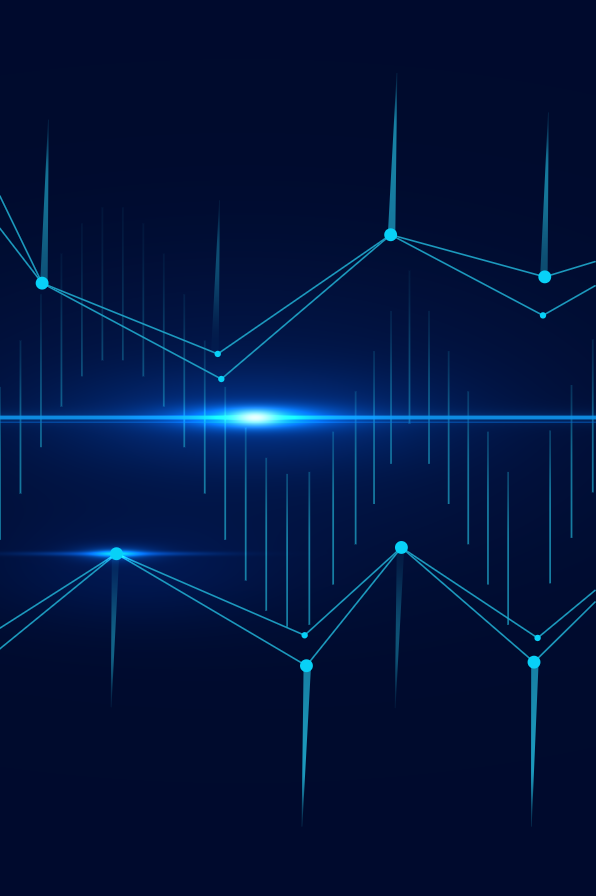
Write a WebGL 2 fragment shader that draws this background.

```glsl
#version 300 es
precision highp float;
// Dark blue backdrop with linked wave nodes, vertical bars, light spikes and lens flares.
uniform vec2 u_resolution;
out vec4 outColor;

const vec3 NAVY = vec3(0.0, 0.041, 0.175);
const vec3 DEEP_BLUE = vec3(0.008, 0.10, 0.32);
const vec3 AZURE = vec3(0.02, 0.42, 0.86);
const vec3 TEAL = vec3(0.12, 0.66, 0.80);
const vec3 CYAN = vec3(0.03, 0.82, 0.97);
const vec3 WHITE = vec3(0.92, 1.0, 1.0);
const float UNIT = 1.0 / 768.0;   // layout grid: 768 steps per canvas height
const float SMALL_DOT = 2.7 * UNIT;
const float LARGE_DOT = 5.5 * UNIT;

float cover(float dist, float aa) {
  return clamp(0.5 - dist / aa, 0.0, 1.0);
}

float glow(vec2 p, vec2 center, vec2 size) {
  vec2 q = (p - center) / size;
  return exp(-dot(q, q));
}

// Returns the distance to a segment and the position along it.
vec2 segment(vec2 p, vec2 a, vec2 b) {
  vec2 d = b - a;
  float t = clamp(dot(p - a, d) / dot(d, d), 0.0, 1.0);
  return vec2(length(p - a - d * t), t);
}

// Tapered beam whose opacity runs from the base to the tip.
float spike(vec2 p, vec2 base, vec2 tip, float baseAlpha, float tipAlpha, float aa) {
  vec2 s = segment(p, base, tip);
  float halfWidth = mix(3.2, 0.3, s.y) * UNIT;
  float fade = 1.0 - smoothstep(0.65, 1.0, s.y) * 0.75;
  return cover(s.x - halfWidth, aa) * mix(baseAlpha, tipAlpha, smoothstep(0.0, 0.6, s.y)) * fade;
}

// Coverage of a polyline (x) and its dots (y); even nodes get their own radii.
vec2 chain(vec2 p, vec2 nodes[6], float radius2, float radius4, float aa) {
  vec2 result = vec2(0.0);
  for (int i = 0; i < 5; i++) {
    float d = segment(p, nodes[i], nodes[i + 1]).x;
    result.x = max(result.x, cover(d - 0.7 * UNIT, aa));
    if (i > 0) {
      float radius = i == 2 ? radius2 : (i == 4 ? radius4 : LARGE_DOT);
      result.y = max(result.y, cover(length(p - nodes[i]) - radius, aa));
    }
  }
  return result;
}

// Row of equal bars whose tops follow a smooth wave, then a zigzag.
float bars(vec2 p, float aa) {
  float total = 0.0;
  for (int n = 0; n < 30; n++) {
    if (n == 26) continue;
    float i = float(n);
    float drift = 6.5 * exp(-pow(abs(i - 17.0) / 1.8, 2.0))
                - 3.2 * exp(-pow(abs(i - 25.0) / 3.5, 2.0));
    float x = (17.55 * i + drift) * UNIT;
    float wave = 292.0 - 116.0 * cos((i - 5.5) * 0.349);
    float zigzag = min(232.0 + 34.5 * abs(i - 20.0), 369.0 + 39.0 * (27.0 - i));
    float top = 1.0 - (n < 15 ? wave : zigzag) * UNIT;
    float t = (top - p.y) / (131.0 * UNIT);
    float d = max(abs(p.x - x) - 0.75 * UNIT, (abs(t - 0.5) - 0.5) * 131.0 * UNIT);
    float depth = smoothstep(0.74, 0.40, p.y);
    total = max(total, cover(d, aa) * mix(0.12, 0.72, depth) * mix(0.55, 1.0, smoothstep(0.0, 0.5, t)));
  }
  return total;
}

void main() {
  vec2 p = gl_FragCoord.xy / u_resolution.y;
  float aa = 1.0 / u_resolution.y;
  vec2 flare = vec2(0.285, 0.534);
  vec2 spark = vec2(0.130, 0.382);

  // Ambient light
  vec3 color = mix(NAVY, DEEP_BLUE, 0.85 * glow(p, vec2(0.27, 0.53), vec2(0.38, 0.17)));
  color += vec3(0.0, 0.035, 0.10) * glow(p, vec2(0.15, 0.36), vec2(0.16, 0.055));
  color += vec3(0.0, 0.10, 0.22) * glow(p, flare, vec2(0.20, 0.050));

  // Bars and spikes
  color = mix(color, TEAL, bars(p, aa));
  float beams = spike(p, vec2(0.049, 0.684), vec2(0.054, 0.866), 0.45, 0.65, aa);
  beams = max(beams, spike(p, vec2(0.437, 0.738), vec2(0.443, 0.918), 0.70, 0.75, aa));
  beams = max(beams, spike(p, vec2(0.607, 0.691), vec2(0.612, 0.874), 0.40, 0.70, aa));
  beams = max(beams, spike(p, vec2(0.240, 0.612), vec2(0.245, 0.776), 0.03, 0.40, aa));
  beams = max(beams, spike(p, vec2(0.129, 0.383), vec2(0.124, 0.211), 0.08, 0.55, aa));
  beams = max(beams, spike(p, vec2(0.447, 0.389), vec2(0.441, 0.210), 0.08, 0.45, aa));
  beams = max(beams, spike(p, vec2(0.343, 0.258), vec2(0.337, 0.078), 0.75, 0.90, aa));
  beams = max(beams, spike(p, vec2(0.597, 0.262), vec2(0.593, 0.078), 0.75, 0.90, aa));
  color = mix(color, TEAL, beams);

  // Horizon beam and main flare
  float dy = abs(p.y - flare.y);
  color = mix(color, AZURE, 0.35 * exp(-dy / (4.0 * UNIT)));
  color = mix(color, vec3(0.06, 0.58, 0.92), 0.9 * cover(dy - 1.6 * UNIT, 1.5 * aa));
  color = mix(color, AZURE, 0.6 * cover(abs(p.y - flare.y + 4.0 * UNIT) - 0.5 * UNIT, aa));
  color += AZURE * 0.65 * glow(p, flare, vec2(0.10, 0.014));
  color += CYAN * 0.60 * glow(p, flare, vec2(0.050, 0.010));
  color = mix(color, WHITE, glow(p, flare, vec2(0.023, 0.0075)));

  // Linked nodes
  vec2 upperA[6] = vec2[6](vec2(0.0, 0.781), vec2(0.047, 0.684), vec2(0.243, 0.605), vec2(0.436, 0.738), vec2(0.608, 0.691), vec2(0.664, 0.708));
  vec2 upperB[6] = vec2[6](vec2(0.0, 0.745), vec2(0.047, 0.684), vec2(0.247, 0.577), vec2(0.436, 0.738), vec2(0.606, 0.648), vec2(0.664, 0.681));
  vec2 lowerA[6] = vec2[6](vec2(0.0, 0.299), vec2(0.130, 0.382), vec2(0.340, 0.291), vec2(0.448, 0.389), vec2(0.600, 0.288), vec2(0.664, 0.341));
  vec2 lowerB[6] = vec2[6](vec2(0.0, 0.276), vec2(0.130, 0.382), vec2(0.342, 0.257), vec2(0.448, 0.389), vec2(0.596, 0.261), vec2(0.664, 0.328));
  vec2 net = max(chain(p, upperA, SMALL_DOT, LARGE_DOT, aa), chain(p, upperB, SMALL_DOT, SMALL_DOT, aa));
  net = max(net, chain(p, lowerA, SMALL_DOT, SMALL_DOT, aa));
  net = max(net, chain(p, lowerB, LARGE_DOT, LARGE_DOT, aa));
  color = mix(color, TEAL, 0.9 * net.x);

  // Small flare on the lower left node
  color += AZURE * 0.45 * glow(p, spark, vec2(0.10, 0.0025));
  color += AZURE * 0.40 * glow(p, spark, vec2(0.045, 0.009));
  color += CYAN * 0.55 * glow(p, spark, vec2(0.024, 0.004));
  color = mix(color, CYAN, net.y);

  outColor = vec4(clamp(color, 0.0, 1.0), 1.0);
}
```
